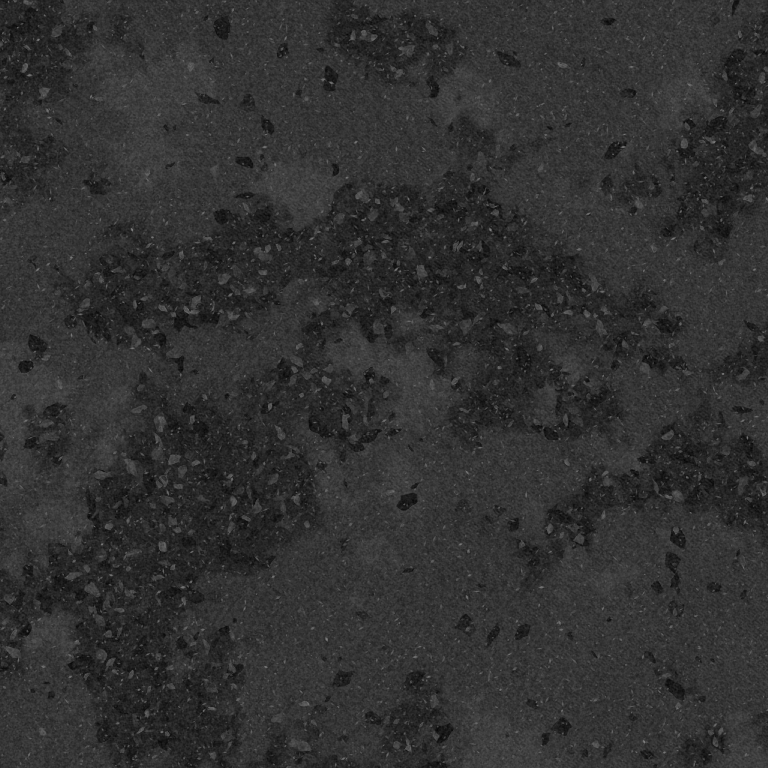
Give the GLSL for this texture, as a WebGL 1 fragment shader.

```glsl
precision highp float;
// Dark terrazzo-like stone: a grainy charcoal ground with ragged clusters
// of angular flakes, and fine pale specks strewn over everything.
// Value noise places the clusters; jittered cells hold the rotated flakes.
uniform vec2 u_resolution;

float hash(vec2 p) {
  return fract(sin(dot(p, vec2(127.1, 311.7))) * 43758.545);
}

float noise(vec2 p) {
  vec2 i = floor(p), f = fract(p);
  f = f * f * (3.0 - 2.0 * f);
  return mix(mix(hash(i), hash(i + vec2(1.0, 0.0)), f.x),
             mix(hash(i + vec2(0.0, 1.0)), hash(i + 1.0), f.x), f.y);
}

float fbm(vec2 p) {
  float sum = 0.0, weight = 0.5;
  for (int i = 0; i < 5; i++) {
    sum += weight * noise(p);
    p = mat2(1.6, 1.2, -1.2, 1.6) * p + 7.3;
    weight *= 0.62;
  }
  return sum / 1.195;
}

// How densely debris gathers at a point, 0 to 1
float cluster(vec2 p) {
  return smoothstep(0.5, 0.61, fbm(p * 6.5 + 13.7));
}

// Paints one layer of flakes over a tone; size is the half extent in cells
float paintFlakes(float tone, vec2 p, float scale, float seed, vec2 size,
                  vec2 shades, float amount, float clustering) {
  vec2 q = p * scale;
  float blur = 0.7 * scale / u_resolution.y;
  for (int j = -1; j <= 1; j++) {
    for (int i = -1; i <= 1; i++) {
      vec2 cell = floor(q) + vec2(float(i), float(j));
      vec2 key = cell + seed;
      vec2 centre = cell + vec2(hash(key), hash(key + 31.7));
      float chance = amount;
      if (clustering > 0.0) chance *= mix(1.0, cluster(centre / scale), clustering);
      if (hash(key + 57.3) < chance) {
        float angle = 6.2832 * hash(key + 83.1);
        float c = cos(angle), s = sin(angle);
        vec2 local = mat2(c, -s, s, c) * (q - centre);
        vec2 extent = size * (0.45 + 0.55 * vec2(hash(key + 11.9), hash(key + 23.3)));
        // Chipped outline: an ellipse cut by a slanted diamond
        vec2 unit = local / extent;
        float slant = abs(unit.x + 0.4 * unit.y) * 0.8 + abs(unit.y) * 0.75;
        float edge = (max(length(unit), slant) - 1.0) * min(extent.x, extent.y);
        float cover = 1.0 - smoothstep(-blur, blur, edge);
        // Streaks along the flake and a shaded lower side
        float streak = noise(local * vec2(9.0, 3.0) + key) - 0.5;
        float pick = hash(key + 71.9);
        float shade = mix(shades.x, shades.y, pick * pick);
        shade *= 1.0 + 0.3 * streak + 0.12 * clamp(unit.y, -1.0, 1.0);
        tone = mix(tone, shade, cover);
      }
    }
  }
  return tone;
}

void main() {
  vec2 p = gl_FragCoord.xy / u_resolution.y;
  // Small warp that roughens every outline
  vec2 rough = p + 0.007 * (vec2(noise(p * 95.0), noise(p * 95.0 + 40.0)) - 0.5);

  // Ground with faint pale stains and darker cluster beds
  float tone = 0.207 + 0.03 * (fbm(p * 9.0 + 20.0) - 0.5);
  tone += 0.04 * smoothstep(0.57, 0.68, fbm(p * 8.0 + 51.0));
  tone = mix(tone, 0.125, 0.75 * cluster(rough));

  // Debris from large dark flakes to small pale chips
  tone = paintFlakes(tone, rough, 33.0, 3.0, vec2(0.38, 0.65), vec2(0.1, 0.2), 0.7, 0.92);
  tone = paintFlakes(tone, rough, 46.0, 130.0, vec2(0.35, 0.6), vec2(0.1, 0.29), 0.6, 0.93);
  tone = paintFlakes(tone, rough, 72.0, 270.0, vec2(0.32, 0.5), vec2(0.11, 0.35), 0.5, 0.91);

  // Fine grain on turned lattices, then pale specks and slivers
  vec2 turned = mat2(0.8, 0.6, -0.6, 0.8) * p;
  tone += 0.085 * (noise(turned * 512.0) - 0.5) + 0.04 * (noise(turned.yx * 270.0 + 90.0) - 0.5);
  tone += 0.035 * (hash(floor(p * 512.0)) - 0.5);
  tone = paintFlakes(tone, p, 170.0, 410.0, vec2(0.24, 0.36), vec2(0.23, 0.38), 0.25, 0.0);
  tone = paintFlakes(tone, p, 75.0, 590.0, vec2(0.12, 0.26), vec2(0.26, 0.44), 0.2, 0.0);

  gl_FragColor = vec4(vec3(tone), 1.0);
}
```
